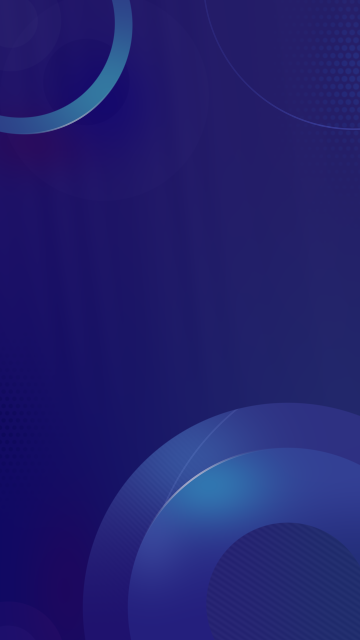
This background is drawn by a WebGL 1 fragment shader. Its source:

```glsl
precision highp float;
// Indigo backdrop with glowing concentric discs, a teal ring, thin arcs and halftone dots.
uniform vec2 u_resolution;

float px; // width of one pixel in canvas units

float disc(vec2 p, vec2 c, float r) {
  return 1.0 - smoothstep(-px, px, length(p - c) - r);
}

float arc(vec2 p, vec2 c, float r, float halfWidth) {
  return 1.0 - smoothstep(halfWidth, halfWidth + 1.5 * px, abs(length(p - c) - r));
}

// Soft elliptical glow
float glow(vec2 p, vec2 c, vec2 size) {
  vec2 d = (p - c) / size;
  return exp(-dot(d, d));
}

// Staggered dot grid
float halftone(vec2 p, float cell, float radius) {
  vec2 g = p / cell;
  g.x += 0.5 * mod(floor(g.y), 2.0);
  float d = length(fract(g) - 0.5);
  return 1.0 - smoothstep(radius - 0.12, radius + 0.12, d);
}

float stripes(vec2 p, vec2 dir, float freq) {
  return 0.5 + 0.5 * sin(dot(p, dir) * freq);
}

float hash(float n) {
  return fract(sin(n * 91.7) * 4375.5);
}

vec3 backdrop(vec2 p) {
  vec3 left = mix(vec3(0.06, 0.035, 0.39), vec3(0.115, 0.065, 0.40), smoothstep(0.2, 1.5, p.y));
  vec3 right = mix(vec3(0.13, 0.16, 0.42), vec3(0.145, 0.12, 0.41), smoothstep(0.4, 1.5, p.y));
  vec3 col = mix(left, right, smoothstep(-0.1, 1.0, p.x + 0.06 * (p.y - 0.9)));

  // Faint slanted streaks
  float s = (p.x + 0.12 * p.y) * 22.0;
  float streak = mix(hash(floor(s)), hash(floor(s) + 1.0), smoothstep(0.0, 1.0, fract(s)));
  col += 0.010 * (streak - 0.5) * smoothstep(0.5, 0.9, p.y);

  // Purple and blue pools of light
  col = mix(col, vec3(0.17, 0.03, 0.34), 0.75 * glow(p, vec2(0.10, 1.38), vec2(0.16, 0.09)));
  col = mix(col, vec3(0.13, 0.02, 0.36), 0.7 * glow(p, vec2(0.19, 0.14), vec2(0.12, 0.25)));
  col = mix(col, vec3(0.07, 0.02, 0.44), 0.7 * glow(p, vec2(0.29, 1.49), vec2(0.14, 0.15)));
  return col;
}

// Teal ring and pale discs in the upper left corner
vec3 cornerRing(vec3 col, vec2 p) {
  col += 0.008 * disc(p, vec2(0.29, 1.51), 0.29);
  col += vec3(0.015, 0.02, 0.01) * disc(p, vec2(0.03, 1.72), 0.14);
  col += vec3(0.015, 0.02, 0.01) * disc(p, vec2(0.03, 1.72), 0.075);
  col -= 0.012 * disc(p, vec2(0.24, 1.55), 0.12);

  float outer = disc(p, vec2(0.065, 1.708), 0.303);
  float inner = disc(p, vec2(0.057, 1.713), 0.262);
  vec3 tint = mix(vec3(0.17, 0.22, 0.52), vec3(0.20, 0.47, 0.63),
                  glow(p, vec2(0.30, 1.52), vec2(0.23, 0.19)));
  col = mix(col, tint, outer * (1.0 - inner));
  float rim = arc(p, vec2(0.065, 1.708), 0.302, 0.0008);
  return mix(col, vec3(0.62, 0.65, 0.74), 0.75 * rim * glow(p, vec2(0.21, 1.44), vec2(0.09)));
}

// Nested discs rising from the lower right
vec3 nestedDiscs(vec3 col, vec2 p) {
  vec2 c = vec2(0.799, 0.090);
  float band = disc(p, c, 0.569);
  vec3 bandTint = mix(vec3(0.12, 0.07, 0.43), vec3(0.18, 0.19, 0.51), smoothstep(0.0, 0.55, p.y));
  bandTint = mix(bandTint, vec3(0.22, 0.34, 0.63), 0.9 * glow(p, vec2(0.53, 0.50), vec2(0.19, 0.16)));
  bandTint -= 0.018 * stripes(p, vec2(0.7, 0.7), 560.0) * glow(p, vec2(0.43, 0.36), vec2(0.12, 0.2));
  bandTint += 0.05 * arc(p, vec2(1.10, 0.10), 0.699, 0.0008);
  col = mix(col, bandTint, band);

  float dome = disc(p, c, 0.444);
  vec3 domeTint = mix(vec3(0.14, 0.12, 0.49), vec3(0.20, 0.25, 0.58), smoothstep(0.03, 0.48, p.y));
  domeTint = mix(domeTint, vec3(0.13, 0.19, 0.46), smoothstep(0.6, 1.0, p.x) * (1.0 - smoothstep(0.1, 0.45, p.y)));
  domeTint = mix(domeTint, vec3(0.25, 0.31, 0.64), 0.6 * glow(p, vec2(0.42, 0.31), vec2(0.09, 0.14)));
  domeTint = mix(domeTint, vec3(0.19, 0.46, 0.69), glow(p, vec2(0.58, 0.43), vec2(0.17, 0.11)));
  col = mix(col, domeTint, dome);
  float rim = arc(p, c, 0.444, 0.0012);
  col = mix(col, vec3(0.70, 0.70, 0.80), 0.85 * rim * glow(p, vec2(0.53, 0.45), vec2(0.11)));

  float core = disc(p, vec2(0.799, 0.100), 0.226);
  vec3 coreTint = mix(vec3(0.15, 0.14, 0.45), vec3(0.13, 0.18, 0.43), smoothstep(0.6, 1.0, p.x));
  coreTint += 0.022 * (stripes(p, vec2(0.55, 0.83), 430.0) - 0.5);
  return mix(col, coreTint, core);
}

void main() {
  vec2 p = gl_FragCoord.xy / u_resolution.x;
  px = 0.75 / u_resolution.x;
  vec3 col = backdrop(p);

  // Halftone patches at the right and left edges
  float patchRight = glow(p, vec2(1.0, 1.58), vec2(0.14, 0.22));
  col += vec3(0.0, 0.05, 0.075) * patchRight * halftone(p, 0.0215, 0.2 + 0.2 * patchRight);
  float patchLeft = glow(p, vec2(0.0, 0.60), vec2(0.10, 0.15));
  col -= vec3(0.02, 0.01, 0.035) * patchLeft * halftone(p, 0.02, 0.3);

  // Thin arc in the upper right
  col += vec3(0.07, 0.10, 0.16) * arc(p, vec2(0.984, 1.838), 0.419, 0.0006)
       * (0.4 + 0.6 * smoothstep(0.6, 0.95, p.x));

  col = cornerRing(col, p);

  // Faint discs in the lower left corner
  col += vec3(0.03, 0.01, 0.015) * disc(p, vec2(0.023, -0.05), 0.157);
  col += vec3(0.02, 0.015, 0.02) * disc(p, vec2(0.023, -0.05), 0.09);

  gl_FragColor = vec4(nestedDiscs(col, p), 1.0);
}
```
